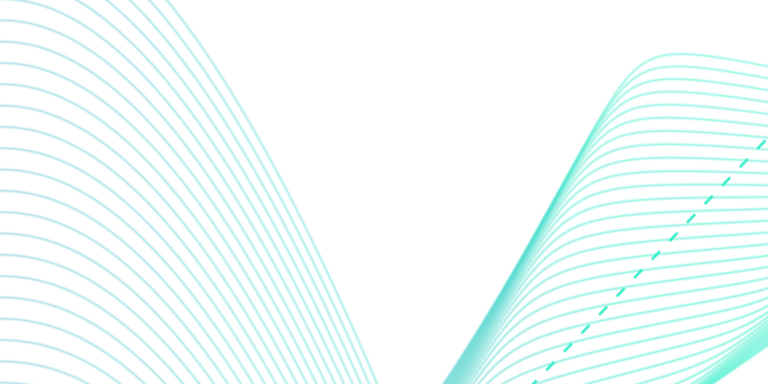
Give the GLSL for this background, as a Shadertoy shader.

```glsl
// Two families of fine teal wave lines on white, with a dashed diagonal.

const vec3 PAPER = vec3(1.0);
const vec3 SKY   = vec3(0.46, 0.79, 0.85);
const vec3 AQUA  = vec3(0.40, 0.88, 0.85);
const vec3 TEAL  = vec3(0.32, 0.82, 0.80);
const vec3 MINT  = vec3(0.20, 0.93, 0.79);

const float LINE_WIDTH = 0.0036;
const float WAVE_COUNT = 34.0;
const float SLOPE_STEP = 0.002;

// Soft thin line, from the distance to its centre.
float softLine(float dist, float pixel) {
    float width = max(LINE_WIDTH, 0.8 * pixel);
    return exp(-dist * dist / (width * width));
}

// Solid band with a smoothed edge.
float band(float dist, float halfWidth, float blur) {
    return smoothstep(blur, -blur, abs(dist) - halfWidth);
}

float softMin(float a, float b, float blend) {
    return 0.5 * (a + b - sqrt((a - b) * (a - b) + blend * blend));
}

float softMax(float a, float b, float blend) {
    return -softMin(-a, -b, blend);
}

// Left family: one falling curve repeated downwards; returns the line index.
float hillIndex(vec2 p) {
    float crest = -0.280 + p.x * (0.02 + p.x * (1.544 - 0.2433 * p.x));
    crest += 0.15 * p.y * p.x * exp(-5.0 * p.x);
    float spacing = 0.0555 - 0.007 * p.x;
    return (p.y - crest) / spacing;
}

float hillLines(vec2 p, float pixel) {
    float index = hillIndex(p);
    vec2 gradient = vec2(hillIndex(p + vec2(SLOPE_STEP, 0.0)) - index,
                         hillIndex(p + vec2(0.0, SLOPE_STEP)) - index) / SLOPE_STEP;
    float nearest = max(floor(index + 0.5), 0.0);
    return softLine((index - nearest) / length(gradient), pixel);
}

// Right family: a climb rounding into a plateau, gathered at lower right.
float waveHeight(float x, float k) {
    float remaining = WAVE_COUNT - 1.0 - k;
    float run = x - 1.147 - 0.0028 * k;
    float climb = 1.0 - (1.5 + 0.022 * k) * run - 0.69 * run * run;
    float plateau = 0.111 + 0.0356 * k + (0.25 - 0.02 * k) * (x - 1.797);
    float gather = 0.903 - 0.006 * remaining + (0.7 + 0.02 * remaining) * (2.0 - x);
    return softMin(softMax(climb, plateau, 0.229), gather, 0.07);
}

float waveLines(vec2 p, float pixel) {
    float clearance = 1.0;
    for (float k = 0.0; k < WAVE_COUNT; k++) {
        float y = waveHeight(p.x, k);
        float slope = (waveHeight(p.x + SLOPE_STEP, k) - y) / SLOPE_STEP;
        float dist = (p.y - y) / sqrt(1.0 + slope * slope);
        float strength = mix(0.40, 0.50, k / WAVE_COUNT);
        clearance *= 1.0 - strength * softLine(dist, pixel);
    }
    return 1.0 - clearance;
}

// Repeated dashes along a line through a given dash centre.
float dashes(vec2 p, vec2 centre, vec2 direction, float period, float blur) {
    vec2 q = p - centre;
    float along = dot(q, direction);
    float across = dot(q, vec2(-direction.y, direction.x));
    along -= period * floor(along / period + 0.5);
    return band(along, 0.0150, blur) * band(across, 0.0034, blur);
}

void mainImage(out vec4 fragColor, in vec2 fragCoord) {
    // Canvas height is one unit; y runs down from the top edge.
    float pixel = 1.0 / iResolution.y;
    vec2 p = fragCoord * pixel;
    p.y = 1.0 - p.y;

    vec3 hillColor = mix(SKY, AQUA, smoothstep(0.0, 0.8, p.x));
    vec3 waveColor = mix(TEAL, MINT, smoothstep(1.15, 1.7, p.x));

    vec3 color = mix(PAPER, hillColor, 0.47 * hillLines(p, pixel));
    color = mix(color, waveColor, waveLines(p, pixel));

    vec2 dashDirection = normalize(vec2(0.69, -0.724));
    float dashBlur = max(pixel, 0.003);
    color = mix(color, MINT, dashes(p, vec2(1.708, 0.665), dashDirection, 0.0664, dashBlur));

    fragColor = vec4(color, 1.0);
}
```
